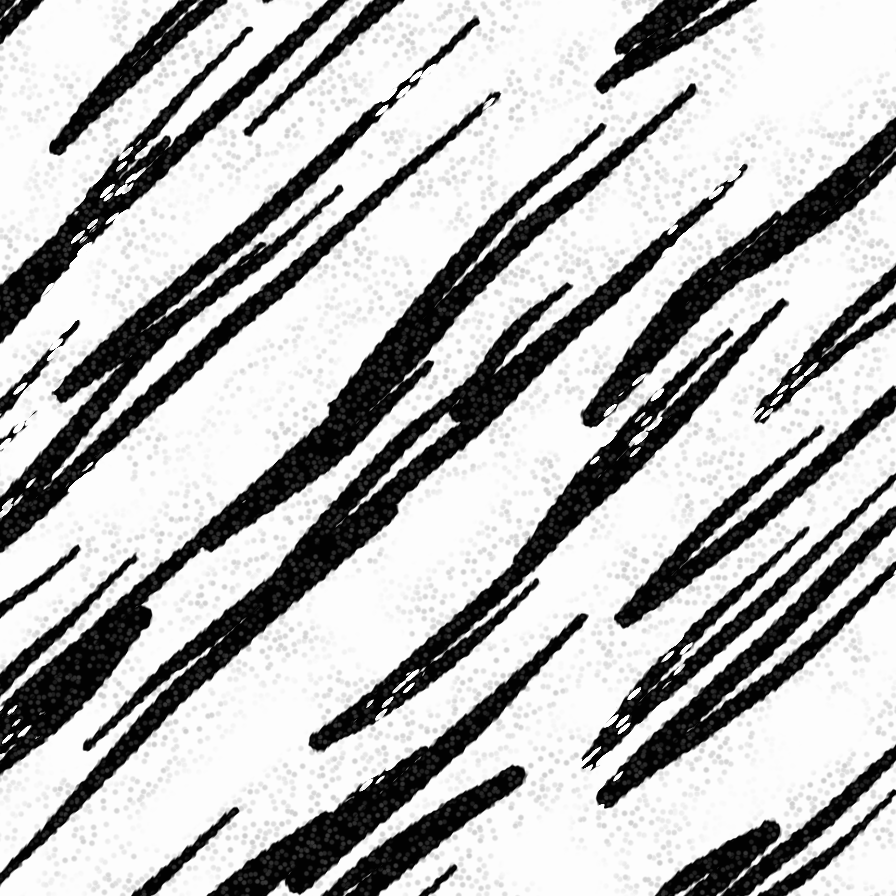
Reproduce this pattern procedurally as a WebGL 1 fragment shader.

```glsl
precision highp float;
uniform vec2 u_resolution;

const float PI = 3.14159265;
const float SLANT = 0.74;
const int ROWS = 18;
const int COLUMNS = 3;
const vec3 PAPER = vec3(0.992);
const vec3 DUST = vec3(0.80);
const vec3 INK = vec3(0.008);
const vec3 INK_GRAIN = vec3(0.27);

vec2 hash2(vec2 c) {
  vec2 k = vec2(dot(c, vec2(127.1, 311.7)), dot(c, vec2(269.5, 183.3)));
  return fract(sin(k) * 43758.5453);
}

vec2 rotate(vec2 p, float angle) {
  float c = cos(angle), s = sin(angle);
  return vec2(c * p.x + s * p.y, c * p.y - s * p.x);
}

// Layered sines, roughly -1 to 1
float ripple(vec2 p) {
  float a = sin(p.x + 1.7 * sin(p.y * 0.8));
  float b = sin(p.y * 1.3 + 1.9 * sin(p.x * 0.7 + 2.0));
  float c = sin(dot(p, vec2(1.9, -2.3)) + a);
  return 0.4 * a + 0.35 * b + 0.25 * c;
}

// Cellular dots: a share of the cells holds one soft round grain
float grains(vec2 p, float share) {
  vec2 cell = floor(p);
  float cover = 0.0;
  for (int j = -1; j <= 1; j++) {
    for (int i = -1; i <= 1; i++) {
      vec2 c = cell + vec2(float(i), float(j));
      vec2 pick = hash2(c + 57.0);
      float dist = length(p - c - hash2(c));
      float dotCover = 1.0 - smoothstep(0.22, 0.62, dist);
      cover = max(cover, dotCover * step(pick.x, share) * mix(0.45, 1.0, pick.y));
    }
  }
  return cover;
}

// Signed distance to a bowed stroke that thins towards its far end
float stroke(vec2 p, vec2 tip, float angle, float len, float bow, float radius) {
  vec2 q = rotate(p - tip, angle);
  float t = clamp(q.x / len, 0.0, 1.0);
  q.y -= bow * sin(PI * t);
  float r = radius * mix(1.0, 0.4, smoothstep(0.5, 1.0, t));
  return length(vec2(q.x - t * len, q.y)) - r;
}

// Two strokes sharing one tip, like a quick turn of the pen
float hairpin(vec2 p, vec2 id) {
  vec2 place = hash2(id), size = hash2(id + 11.3);
  vec2 turn = hash2(id + 23.9), curve = hash2(id + 41.7) - 0.5;
  float flip = step(0.76, turn.x);
  float len = mix(0.36, 0.78, size.x);
  float radius = mix(0.0085, 0.0150, size.y);
  vec2 tip = vec2(-1.05 + 0.52 * (id.x + place.x) + flip * len,
                  -0.76 + 0.086 * (id.y + 1.1 * place.y));
  float angle = 0.09 * curve.x + flip * PI;
  float side = turn.y < 0.5 ? -1.0 : 1.0;
  float spread = side * mix(0.05, 0.13, fract(turn.y * 2.0));
  float first = stroke(p, tip, angle, len, 0.03 * curve.y, radius);
  float second = stroke(p, tip, angle + spread, len * mix(0.4, 0.85, place.x),
                        side * 0.012, radius * 0.85);
  return min(first, second);
}

float scribble(vec2 p) {
  float d = 1.0;
  for (int row = 0; row < ROWS; row++) {
    for (int column = 0; column < COLUMNS; column++) {
      d = min(d, hairpin(p, vec2(float(column), float(row))));
    }
  }
  return d;
}

void main() {
  vec2 uv = (gl_FragCoord.xy - 0.5 * u_resolution) / u_resolution.y;
  vec2 p = rotate(uv, SLANT);

  // Unsteady hand and rough outline
  vec2 hand = p + vec2(0.0, 0.0035 * ripple(p * vec2(17.0, 9.0)));
  float d = scribble(hand) + 0.0017 * ripple(p * vec2(330.0, 380.0));

  // Dry streaks where the pen skips
  float dryPatch = smoothstep(0.42, 0.7, ripple(p * vec2(11.0, 19.0) + 4.0));
  d += 0.016 * dryPatch * grains(p * vec2(45.0, 170.0), 0.4);

  float softness = max(0.0016, 0.8 / u_resolution.y);
  float ink = 1.0 - smoothstep(-softness, softness, d);

  // Pale dust gathers near the strokes
  float nearInk = 1.0 - smoothstep(0.025, 0.075, d);
  float dustPatch = smoothstep(-0.5, 0.25, ripple(uv * 31.0));
  float dust = nearInk * dustPatch * grains(uv * 140.0, 0.42);

  float grain = grains(uv * 165.0 + 90.0, 0.5) * smoothstep(0.001, 0.006, -d);
  vec3 paper = mix(PAPER, DUST, dust);
  vec3 inked = mix(INK, INK_GRAIN, 0.85 * grain);
  gl_FragColor = vec4(mix(paper, inked, ink), 1.0);
}
```
